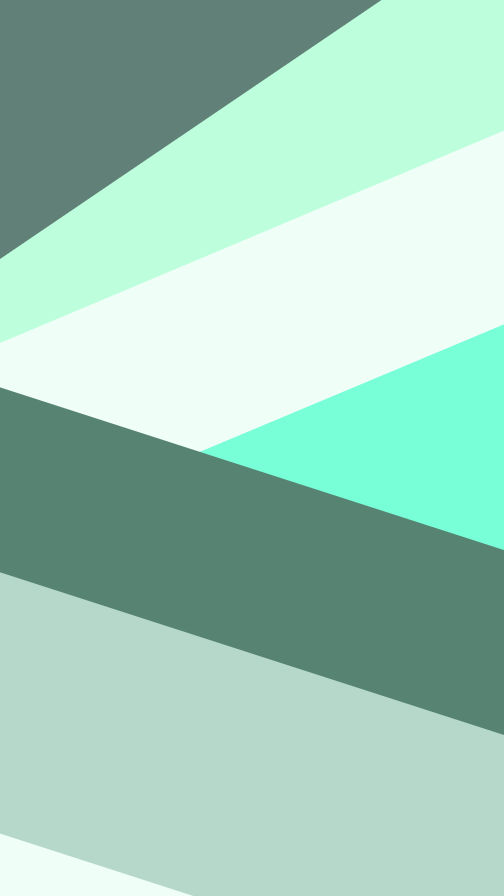
This background is drawn by a WebGL 1 fragment shader. Its source:

```glsl
precision highp float;
// Flat slanted bands in greens: a fan of rising bands above, parallel falling bands below.
// Each band fills everything under a straight edge, painted from the top down,
// with antialiasing from the distance to the edge.

uniform vec2 u_resolution;

// Edges: height at the left and right side of the canvas (0 bottom, 1 top)
const vec2 MINT_EDGE  = vec2(0.7109, 1.0928);
const vec2 WHITE_EDGE = vec2(0.6172, 0.8542);
const vec2 AQUA_EDGE  = vec2(0.4022, 0.6380);
const vec2 GREEN_EDGE = vec2(0.5677, 0.3861);
const vec2 FALL_DROP  = vec2(0.2064, 0.2064);  // green edge to sage edge
const vec2 FOOT_DROP  = vec2(0.4980, 0.4980);  // green edge to corner edge

const vec3 SLATE = vec3(0.380, 0.500, 0.470);
const vec3 MINT  = vec3(0.740, 1.000, 0.863);
const vec3 WHITE = vec3(0.937, 1.000, 0.973);
const vec3 AQUA  = vec3(0.471, 1.000, 0.843);
const vec3 GREEN = vec3(0.341, 0.514, 0.451);
const vec3 SAGE  = vec3(0.710, 0.847, 0.792);

// Coverage of the area below an edge, softened over one pixel
float below(vec2 uv, vec2 edge) {
  float gap = mix(edge.x, edge.y, uv.x) - uv.y;
  float pixel = length(vec2(edge.y - edge.x, 1.0) / u_resolution);
  return clamp(gap / pixel + 0.5, 0.0, 1.0);
}

void main() {
  vec2 uv = gl_FragCoord.xy / u_resolution;

  // Rising fan
  vec3 color = mix(SLATE, MINT, below(uv, MINT_EDGE));
  color = mix(color, WHITE, below(uv, WHITE_EDGE));
  color = mix(color, AQUA, below(uv, AQUA_EDGE));

  // Falling parallel bands
  color = mix(color, GREEN, below(uv, GREEN_EDGE));
  color = mix(color, SAGE, below(uv, GREEN_EDGE - FALL_DROP));
  color = mix(color, WHITE, below(uv, GREEN_EDGE - FOOT_DROP));

  gl_FragColor = vec4(color, 1.0);
}
```
